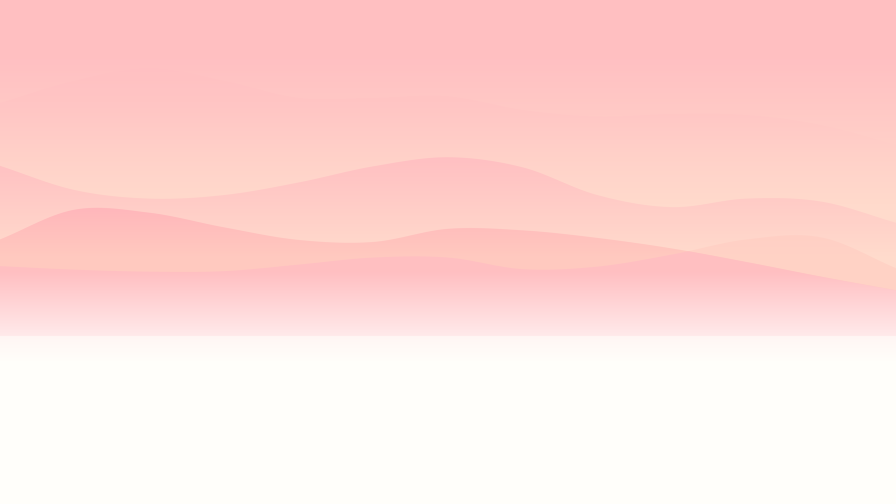
Write a Shadertoy shader that draws this background.

```glsl
// Layered pink and peach hills under a soft sky, fading into a pale floor.
// Each ridge is a smooth cubic through evenly spaced heights; every layer is
// filled below its ridge with a vertical gradient.

const int KNOTS = 13;

const vec3 ROSE   = vec3(1.0, 0.748, 0.758);
const vec3 PEACH  = vec3(1.0, 0.858, 0.800);
const vec3 CORAL  = vec3(1.0, 0.712, 0.730);
const vec3 SALMON = vec3(1.0, 0.788, 0.748);
const vec3 BLUSH  = vec3(1.0, 0.915, 0.918);
const vec3 CREAM  = vec3(1.0, 0.996, 0.980);

const float FLOOR_TOP = 1.0 / 3.0;

// Ridge heights from left to right, in percent of the canvas height
const float FAR_RIDGE[KNOTS] = float[KNOTS](
    79.6, 84.0, 86.5, 84.0, 80.6, 80.6, 80.9, 78.2, 76.9, 77.4, 77.2, 75.2, 71.3);
const float MIDDLE_RIDGE[KNOTS] = float[KNOTS](
    67.1, 62.3, 60.6, 61.3, 63.8, 67.0, 68.8, 66.8, 61.3, 58.9, 60.6, 60.0, 55.8);
const float NEAR_RIDGE[KNOTS] = float[KNOTS](
    52.5, 58.4, 57.8, 54.9, 52.4, 52.0, 54.6, 54.3, 52.8, 50.7, 48.0, 45.1, 42.4);
const float FRONT_RIDGE[KNOTS] = float[KNOTS](
    47.2, 46.5, 46.1, 46.2, 47.5, 48.9, 48.9, 46.6, 47.1, 49.5, 52.5, 52.9, 46.8);

// Catmull-Rom height of a ridge at x in 0..1
float ridgeHeight(float x, float knots[KNOTS]) {
    float s = clamp(x, 0.0, 1.0) * float(KNOTS - 1);
    int i = min(int(s), KNOTS - 2);
    float t = s - float(i);
    float b = knots[i];
    float c = knots[i + 1];
    float a = i > 0 ? knots[i - 1] : 2.0 * b - c;
    float d = i < KNOTS - 2 ? knots[i + 2] : 2.0 * c - b;
    float h = b + 0.5 * t * (c - a + t * (2.0 * a - 5.0 * b + 4.0 * c - d
                           + t * (3.0 * (b - c) + d - a)));
    return h / 100.0;
}

// Antialiased coverage of everything below a height
float below(float y, float height, float soft) {
    return smoothstep(-soft, soft, height - y);
}

// Linear blend from the top colour down to the bottom colour
vec3 gradientDown(float y, float top, float bottom, vec3 topColor, vec3 bottomColor) {
    return mix(topColor, bottomColor, clamp((top - y) / (top - bottom), 0.0, 1.0));
}

void mainImage(out vec4 fragColor, in vec2 fragCoord) {
    vec2 uv = fragCoord / iResolution.xy;
    float y = uv.y;
    float soft = 0.7 / iResolution.y;

    // Sky
    vec3 color = gradientDown(y, 0.89, 0.58, ROSE, PEACH);

    // Far haze: a faint ridge that dissolves downwards
    float haze = below(y, ridgeHeight(uv.x, FAR_RIDGE), soft);
    color = mix(color, ROSE, 0.4 * haze * smoothstep(0.66, 0.86, y));

    // Middle hills
    float middle = below(y, ridgeHeight(uv.x, MIDDLE_RIDGE), soft);
    color = mix(color, gradientDown(y, 0.69, 0.49, ROSE, PEACH), middle);

    // Near and front hills: their overlap turns rose, then pales to the floor
    float near = below(y, ridgeHeight(uv.x, NEAR_RIDGE), soft);
    float front = below(y, ridgeHeight(uv.x, FRONT_RIDGE), soft);
    color = mix(color, SALMON, 0.5 * front);
    color = mix(color, gradientDown(y, 0.59, 0.49, CORAL, SALMON), near);
    vec3 mist = gradientDown(y, 0.46, FLOOR_TOP, ROSE, BLUSH);
    color = mix(color, mist, near * front);

    // Pale floor with a faint glow along its upper edge
    vec3 ground = gradientDown(y, FLOOR_TOP, 0.28, mix(CREAM, BLUSH, 0.4), CREAM);
    color = mix(color, ground, below(y, FLOOR_TOP, soft));

    fragColor = vec4(color, 1.0);
}
```
